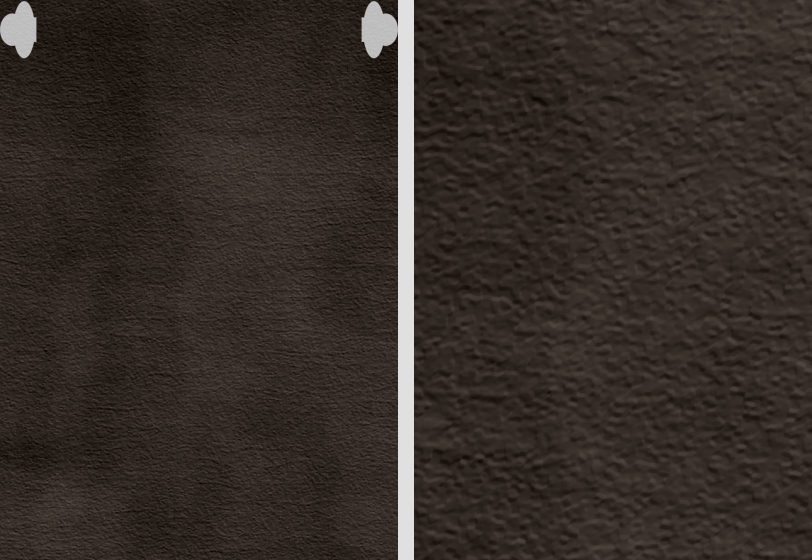
Left, the full canvas; right, a detail of the centre.
This texture is drawn by a WebGL 1 fragment shader. Its source:

```glsl
precision highp float;
// Dark brown brushed plaster with wavy creases, fine grain and two pale lobed corner tabs.
uniform vec2 u_resolution;

float hash(vec2 p) {
  vec3 q = fract(vec3(p.xyx) * 0.1031);
  q += dot(q, q.yzx + 33.33);
  return fract((q.x + q.y) * q.z);
}

// Cellular noise: random cell values blended by distance to their jittered centres.
float cells(vec2 p) {
  vec2 id = floor(p);
  float total = 0.0, weight = 0.0;
  for (int j = -1; j <= 1; j++) {
    for (int i = -1; i <= 1; i++) {
      vec2 cell = id + vec2(float(i), float(j));
      vec2 d = cell + vec2(hash(cell + 17.0), hash(cell + 59.0)) - p;
      float w = exp(-6.0 * dot(d, d)) + 1e-5;
      total += w * hash(cell + 5.0);
      weight += w;
    }
  }
  return total / weight;
}

// Soft elliptical stain.
float stain(vec2 p, vec2 centre, vec2 radius) {
  vec2 d = (p - centre) / radius;
  return exp(-dot(d, d));
}

// Broken horizontal creases, each a dark groove with a lit upper lip.
float creases(vec2 p, float rows, float width) {
  float y = p.y + 0.007 * sin(p.x * 9.0 + p.y * 6.0) + 0.003 * sin(p.x * 23.0 - p.y * 17.0);
  y += 0.0012 * sin(p.x * 71.0 + p.y * 40.0);
  float row = floor(y * rows);
  float seed = hash(vec2(row, rows));
  float wander = 0.1 * sin(p.x * 31.0 + seed * 40.0) + 0.06 * sin(p.x * 83.0 + seed * 90.0);
  float d = (fract(y * rows) - 0.35 - 0.3 * seed - wander) / (rows * width);
  float run = sin(p.x * (7.0 + 9.0 * seed) + seed * 50.0) + 0.5 * sin(p.x * 37.0 + seed * 130.0);
  float lip = d - 1.7;
  return smoothstep(-0.5, 1.2, run) * (0.8 * exp(-lip * lip) - exp(-d * d));
}

// Approximate signed distance to an ellipse.
float ellipse(vec2 p, vec2 r) {
  float k = length(p / r);
  return k * (k - 1.0) / max(length(p / (r * r)), 0.001);
}

// Vertical oval joined to an outer lobe and a square inner edge.
float tab(vec2 p) {
  float d = min(ellipse(p - vec2(0.043, 0.0), vec2(0.0195, 0.051)),
                ellipse(p - vec2(0.022, 0.0), vec2(0.022, 0.029)));
  vec2 box = abs(p - vec2(0.045, 0.0)) - vec2(0.020, 0.022);
  return min(d, max(box.x, box.y));
}

void main() {
  vec2 p = gl_FragCoord.xy / u_resolution.y;
  float aspect = u_resolution.x / u_resolution.y;

  // Broad light and shade, with faint vertical wash and horizontal brush strokes.
  float tone = 0.49 - 0.20 * smoothstep(0.68, 1.0, p.y);
  tone += 0.17 * stain(p, vec2(0.45, 0.69), vec2(0.14, 0.08));
  tone += 0.17 * stain(p, vec2(0.60, 0.36), vec2(0.22, 0.24));
  tone += 0.18 * stain(p, vec2(0.12, 0.10), vec2(0.15, 0.06));
  tone -= 0.26 * stain(p, vec2(0.27, 0.06), vec2(0.06, 0.07));
  tone -= 0.24 * stain(p, vec2(0.03, 0.19), vec2(0.12, 0.03));
  tone -= 0.18 * stain(p, vec2(0.20, 0.82), vec2(0.11, 0.15));
  tone -= 0.16 * stain(p, vec2(0.69, 0.86), vec2(0.06, 0.16));
  tone -= 0.12 * stain(p, vec2(0.20, 0.45), vec2(0.05, 0.22));
  vec2 drift = p + 0.012 * vec2(sin(p.y * 31.0), sin(p.x * 19.0));
  tone += 0.24 * (cells(drift * vec2(9.0, 6.0) + 3.0) - 0.5);
  tone += 0.16 * (cells(drift * vec2(24.0, 5.0) + 40.0) - 0.5);
  tone += 0.18 * (cells(drift * vec2(6.0, 36.0) + 80.0) - 0.5);

  // Embossed grain, slightly stretched along the brush direction.
  vec2 g = p * vec2(230.0, 330.0);
  float grain = cells(g) - cells(g + vec2(0.25, 0.8));
  tone += 0.62 * grain + 0.22 * (cells(p * vec2(110.0, 190.0) + 9.0) - 0.5);

  // Close brush ridges and a few stronger cracks, fading towards the top.
  float relief = 1.0 - 0.75 * smoothstep(0.72, 0.9, p.y);
  float coverage = 0.35 + 0.65 * smoothstep(0.3, 0.65, cells(p * 5.0 + 21.0));
  tone += relief * coverage * 0.24 * creases(p, 96.0, 0.0017);
  tone += relief * 0.26 * creases(p + vec2(0.3, 0.004), 31.0, 0.0019);

  vec3 color = mix(vec3(0.11, 0.08, 0.06), vec3(0.27, 0.24, 0.21), clamp(tone, -0.4, 1.4));

  // Pale tabs mirrored into the two upper corners.
  float d = tab(vec2(min(p.x, aspect - p.x), p.y - 0.947));
  float edge = 0.75 / u_resolution.y;
  vec3 pale = vec3(0.75, 0.745, 0.75) + 0.03 * grain;
  color = mix(color, pale, 1.0 - smoothstep(-edge, edge, d));

  gl_FragColor = vec4(color, 1.0);
}
```
